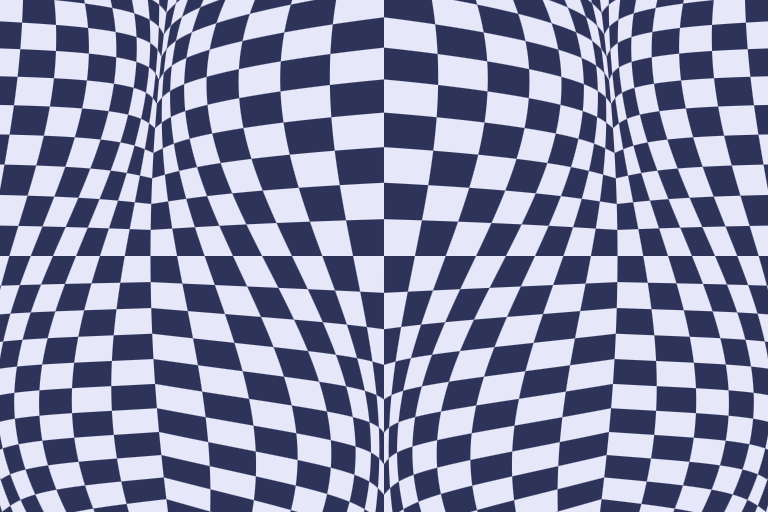
This pattern is drawn by a Shadertoy shader. Its source:

```glsl
// Op-art checkerboard on folded panels that bulge and pinch in a standing wave.
#define PANEL_WIDTH 0.484        // fold to fold, in canvas heights
#define CELLS_PER_PANEL 8.0
#define ROW_HEIGHT 0.0721
#define BULGE 0.275              // sideways wave, in panels
#define WAVE_HALF_LENGTH 0.795   // vertical half period of the wave
#define FOLD_DEPTH 0.25          // how far the folds recede
#define LENS vec2(0.294, 0.38)   // barrel curvature along x and y
#define LIGHT vec3(0.90, 0.91, 0.98)
#define DARK vec3(0.18, 0.20, 0.35)

const float PI = 3.14159265;

// Finds t where t + amount * sin(PI * t) = x, by bisection.
float unbulge(float x, float amount) {
    float low = x - 0.3, high = x + 0.3;
    for (int i = 0; i < 17; i++) {
        float mid = 0.5 * (low + high);
        if (mid + amount * sin(PI * mid) < x) low = mid;
        else high = mid;
    }
    return 0.5 * (low + high);
}

// Signed distance to the nearest cell edge, positive in even cells.
vec2 cellEdge(vec2 grid) {
    return 0.5 - 2.0 * abs(fract(0.5 * grid + 0.25) - 0.5);
}

void mainImage(out vec4 fragColor, in vec2 fragCoord) {
    vec2 p = (fragCoord - 0.5 * iResolution.xy) / iResolution.y;

    // Barrel lens
    p *= 1.0 + dot(LENS, p * p);

    // Sideways bulge, alternating between panels and along the height
    float wave = BULGE * sin(PI * p.y / WAVE_HALF_LENGTH);
    float panel = unbulge(p.x / PANEL_WIDTH, wave);

    // Rows shrink toward each receding fold
    float fold = abs(mod(panel + 1.0, 2.0) - 1.0);
    vec2 grid = vec2(panel * CELLS_PER_PANEL,
                     p.y / (ROW_HEIGHT * (1.0 - FOLD_DEPTH * fold)));

    // Smoothed checker
    vec2 width = max(fwidth(grid), 1e-4);
    vec2 side = clamp(2.0 * cellEdge(grid) / width, -1.0, 1.0);
    float checker = 0.5 + 0.5 * side.x * side.y;

    fragColor = vec4(mix(DARK, LIGHT, checker), 1.0);
}
```
